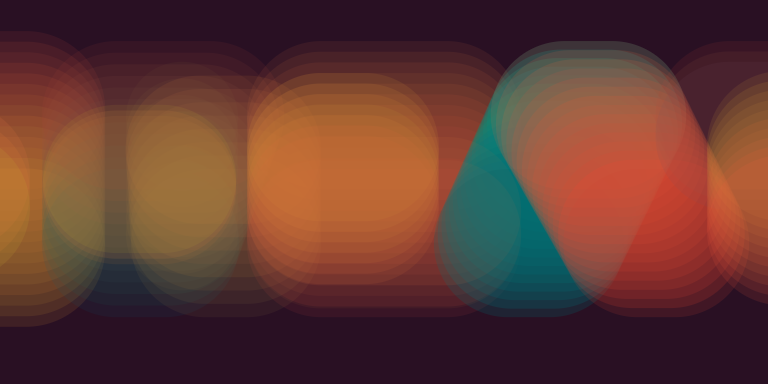
Give the GLSL for this background, as a Shadertoy shader.

```glsl
// Overlapping trails of translucent rounded bars on a dark plum ground.
// Each trail blends a run of bars whose ends, height and tint slide from
// one pose to another; stacked layers build the bands and slanted edges.

#define GROUND vec3(0.160, 0.062, 0.138)
#define RADIUS 19.3
#define TINT_JITTER 0.12
#define HIGH 70.0
#define LOW 36.7

const vec3 GOLD   = vec3(0.82, 0.61, 0.19);
const vec3 OLIVE  = vec3(0.58, 0.46, 0.25);
const vec3 ORANGE = vec3(0.80, 0.45, 0.23);
const vec3 RUST   = vec3(0.73, 0.28, 0.21);
const vec3 CORAL  = vec3(0.92, 0.37, 0.23);
const vec3 RED    = vec3(0.87, 0.25, 0.17);
const vec3 TEAL   = vec3(0.04, 0.58, 0.51);
const vec3 BLUE   = vec3(0.00, 0.40, 0.42);
const vec3 MAUVE  = vec3(0.48, 0.34, 0.34);

// Sine-free hash giving three values in 0..1
vec3 hash3(float n) {
    vec3 q = fract(vec3(n) * vec3(0.1031, 0.1030, 0.0973));
    q += dot(q, q.yzx + 33.33);
    return fract((q.xxy + q.yzz) * q.zyx);
}

// Signed distance to a horizontal bar: pose = (left, right, height)
float barDistance(vec2 p, vec3 pose, float radius) {
    return length(p - vec2(clamp(p.x, pose.x, pose.y), pose.z)) - radius;
}

// Blend a run of bars sliding from one pose and tint to another
void trail(inout vec3 color, vec2 p, vec3 from, vec3 to, float radius,
           int layers, float alpha, vec3 tintFrom, vec3 tintTo) {
    float pixel = 100.0 / iResolution.y;
    for (int i = 0; i < layers; i++) {
        float t = float(i) / float(layers - 1);
        float d = barDistance(p, mix(from, to, t), radius);
        float cover = clamp(0.5 - d / pixel, 0.0, 1.0);
        vec3 jitter = hash3(float(i) * 7.3 + from.x + 91.0) - 0.5;
        vec3 tint = mix(tintFrom, tintTo, t) * (1.0 + 2.0 * TINT_JITTER * jitter);
        color = mix(color, tint, alpha * cover);
    }
}

void mainImage(out vec4 fragColor, in vec2 fragCoord) {
    // Canvas is 100 units high
    vec2 p = fragCoord / iResolution.y * 100.0;
    vec3 color = GROUND;

    // Left column with its golden core
    trail(color, p, vec3(-20.0, 6.8, 71.3), vec3(-20.0, 6.8, 35.5), 20.6,
          14, 0.12, RUST, GOLD);
    trail(color, p, vec3(-30.0, -11.5, 54.0), vec3(-30.0, -11.5, 46.0), RADIUS,
          3, 0.14, ORANGE, GOLD);

    // Left cluster: low blue bars rising to rust, then olive to gold
    trail(color, p, vec3(30.2, 43.0, LOW), vec3(30.2, 54.7, HIGH), RADIUS,
          12, 0.10, BLUE, RUST);
    trail(color, p, vec3(53.4, 64.3, LOW), vec3(52.0, 64.3, 61.0), RADIUS,
          8, 0.10, OLIVE, ORANGE);
    trail(color, p, vec3(47.4, 47.4, 39.0), vec3(47.4, 47.4, 69.3), 14.6,
          8, 0.07, OLIVE, OLIVE);
    trail(color, p, vec3(30.5, 42.2, 50.5), vec3(30.5, 42.2, 53.4), RADIUS,
          3, 0.10, ORANGE, GOLD);

    // Wide middle bars with a shorter golden inset
    trail(color, p, vec3(83.6, 116.4, HIGH), vec3(83.6, 116.4, LOW), RADIUS,
          13, 0.10, ORANGE, RUST);
    trail(color, p, vec3(83.6, 95.0, 61.7), vec3(83.6, 95.0, 45.3), RADIUS,
          7, 0.12, GOLD, ORANGE);

    // Teal fan leaning left, faintly overlaid by the middle bars
    trail(color, p, vec3(147.1, 159.4, HIGH), vec3(132.3, 143.2, LOW), RADIUS,
          16, 0.23, TEAL, BLUE);
    trail(color, p, vec3(83.6, 116.4, 45.0), vec3(83.6, 116.4, 39.0), RADIUS,
          2, 0.06, ORANGE, ORANGE);

    // Coral fan leaning right
    trail(color, p, vec3(147.1, 159.4, HIGH), vec3(166.0, 175.8, LOW), RADIUS,
          15, 0.15, CORAL, RED);

    // Mauve bars and the orange column at the right edge
    trail(color, p, vec3(190.0, 230.0, HIGH), vec3(190.0, 230.0, 64.6), RADIUS,
          3, 0.11, RUST, MAUVE);
    trail(color, p, vec3(203.6, 230.0, 62.0), vec3(203.6, 230.0, 40.0), 19.5,
          10, 0.12, GOLD, CORAL);

    fragColor = vec4(color, 1.0);
}
```
